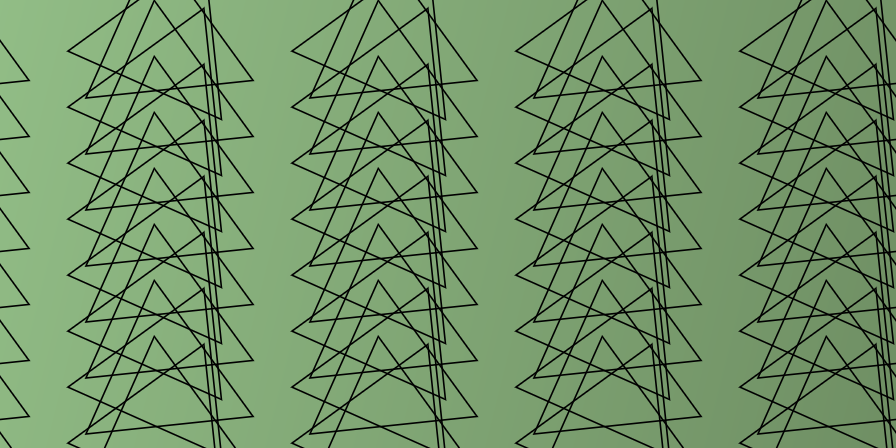
Reproduce this pattern procedurally as a Shadertoy shader.

```glsl
// Columns of overlapping wire triangles on a soft green gradient.
// Each motif is two equilateral outlines about one centre, 30 degrees apart;
// columns repeat with mod, and eight finite rows per column are looped.

// Distance to the outline of an equilateral triangle with one corner at angle "corner".
float triangleOutline(vec2 p, float corner, float inradius) {
    float third = radians(120.0);
    float a = mod(atan(p.y, p.x) - corner, third) - 0.5 * third;
    return abs(length(p) * cos(a) - inradius);
}

// Box-filtered coverage of a thin stroke at distance d.
float stroke(float d, float width, float pixel) {
    return clamp(0.5 * (width + pixel) - d, 0.0, min(width, pixel)) / pixel;
}

void mainImage(out vec4 fragColor, in vec2 fragCoord) {
    vec2 p = fragCoord / iResolution.y;
    float pixel = 1.0 / iResolution.y;

    // Background: light on the left, darker to the lower right
    float shade = clamp((p.x + 0.25 * (1.0 - p.y)) / 2.25, 0.0, 1.0);
    vec3 color = mix(vec3(0.57, 0.74, 0.525), vec3(0.435, 0.56, 0.39), shade);

    // Four columns across the canvas
    float x = mod(p.x - 0.117, 0.5) - 0.25;

    // Eight rows, each overlapping its neighbours
    float clear = 1.0;
    for (int row = 0; row < 8; row++) {
        vec2 q = vec2(x, p.y - 0.0335 - 0.125 * float(row));
        for (int i = 0; i < 2; i++) {
            float d = triangleOutline(q, radians(66.0 + 30.0 * float(i)), 0.10825);
            clear *= 1.0 - stroke(d, 0.0036, pixel);
        }
    }

    fragColor = vec4(color * clear, 1.0);
}
```
